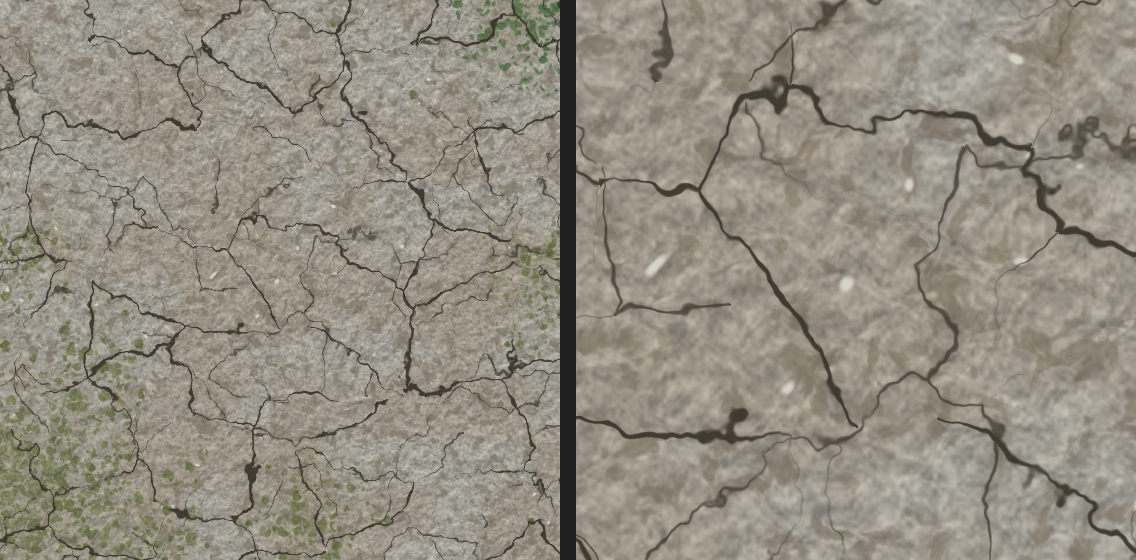
Left: the whole. Right: its middle third, enlarged.
This texture is drawn by a Shadertoy shader. Its source:

```glsl
float hash(vec2 p) {
    vec3 q = fract(p.xyx * vec3(0.1031, 0.1030, 0.0973));
    q += dot(q, q.yzx + 33.33);
    return fract((q.x + q.y) * q.z);
}

vec2 hash2(vec2 p) {
    return vec2(hash(p), hash(p + 71.7));
}

float noise(vec2 p) {
    vec2 i = floor(p), f = fract(p);
    f = f * f * (3.0 - 2.0 * f);
    return mix(mix(hash(i), hash(i + vec2(1, 0)), f.x),
               mix(hash(i + vec2(0, 1)), hash(i + vec2(1, 1)), f.x), f.y);
}

float fbm(vec2 p) {
    float sum = 0.0, amp = 0.5;
    for (int i = 0; i < 4; i++) {
        sum += amp * noise(p);
        p = mat2(1.6, 1.2, -1.2, 1.6) * p + 17.3;
        amp *= 0.5;
    }
    return sum / 0.9375;
}

vec2 noise2(vec2 p) {
    return vec2(noise(p), noise(p + 43.1)) - 0.5;
}

// Distance to the closest Voronoi border, and a random value for that border
vec2 cellBorder(vec2 p) {
    vec2 base = floor(p), nearCell = base, toNear = vec2(0);
    float best = 9.0;
    for (int y = -1; y <= 1; y++)
    for (int x = -1; x <= 1; x++) {
        vec2 cell = base + vec2(x, y);
        vec2 r = cell + hash2(cell) - p;
        if (dot(r, r) < best) { best = dot(r, r); nearCell = cell; toNear = r; }
    }
    vec2 border = vec2(9.0, 0.0);
    for (int y = -2; y <= 2; y++)
    for (int x = -2; x <= 2; x++) {
        if (x == 0 && y == 0) continue;
        vec2 cell = nearCell + vec2(x, y);
        vec2 r = cell + hash2(cell) - p;
        float d = dot(0.5 * (r + toNear), normalize(r - toNear));
        if (d < border.x) border = vec2(d, hash(cell + nearCell + 5.5));
    }
    return border;
}

// Crack darkness in x, soft shade of its lips in y
vec2 cracks(vec2 p, float scale, float halfWidth, float closed) {
    vec2 border = cellBorder(p * scale);
    float d = border.x / scale;
    float open = smoothstep(closed, closed + 0.8, border.y + 0.6 * (noise(p * 13.0) - 0.5));
    float w = halfWidth * open * (0.25 + 1.2 * noise(p * 38.0));
    float blur = max(0.0011, 0.7 / iResolution.y);
    float line = 1.0 - smoothstep(w - blur, w + blur, d);
    return vec2(line * clamp(1.3 * w / blur, 0.0, 1.0), open * exp(-d / 0.004));
}

// Round grains scattered on a jittered grid; density is the share of filled cells
float grains(vec2 p, float scale, float density, float radius) {
    vec2 q = p * scale, base = floor(q);
    float blur = max(0.12, scale / iResolution.y), cover = 0.0;
    for (int y = -1; y <= 1; y++)
    for (int x = -1; x <= 1; x++) {
        vec2 cell = base + vec2(x, y);
        float r = radius * (0.5 + 0.8 * hash(cell + 9.2));
        float d = length(q - cell - hash2(cell + 31.0));
        float present = step(hash(cell + 57.0), density);
        cover = max(cover, present * (1.0 - smoothstep(r - blur, r + blur, d)));
    }
    return cover;
}

// Moss density: patches given as centre and radius
float mossDensity(vec2 p) {
    vec3 patches[7] = vec3[7](
        vec3(0.05, 0.13, 0.15), vec3(0.04, 0.55, 0.06), vec3(0.17, 0.33, 0.07),
        vec3(0.97, 0.49, 0.08), vec3(0.95, 0.96, 0.10), vec3(0.55, 0.08, 0.08),
        vec3(0.25, 0.02, 0.08));
    float sum = 0.0;
    for (int i = 0; i < 7; i++) {
        vec2 r = (p - patches[i].xy) / patches[i].z;
        sum += exp(-dot(r, r)) * patches[i].z * 7.0;
    }
    return sum * (0.1 + 1.5 * fbm(p * 18.0));
}

void mainImage(out vec4 fragColor, in vec2 fragCoord) {
    vec2 p = fragCoord / iResolution.y;

    // Crumbly soil lit from above
    vec2 s = p + 0.012 * noise2(p * 50.0);
    float relief = fbm(s * 62.0) - fbm(s * 62.0 + vec2(-0.06, 0.22));
    float grit = noise(p * 360.0) - 0.5;
    float broad = fbm(p * 11.0 + 3.0);
    vec3 soil = mix(vec3(0.615, 0.588, 0.535), vec3(0.640, 0.628, 0.595), smoothstep(0.3, 0.7, broad));
    soil *= 1.0 + 0.72 * relief + 0.15 * grit + 0.13 * (noise(p * 190.0) - 0.5);
    float pit = smoothstep(0.56, 0.74, fbm(s * 75.0 + 8.0));
    soil = mix(soil, vec3(0.46, 0.42, 0.35), 0.55 * pit);

    // Pale and dark stones
    soil = mix(soil, vec3(0.84, 0.83, 0.78), grains(s, 60.0, 0.008, 0.19));
    soil = mix(soil, vec3(0.42, 0.42, 0.41), 0.5 * grains(s + 5.0, 75.0, 0.02, 0.26));

    // Moss tufts, greener in the upper right
    vec2 q = p + 0.008 * noise2(p * 110.0);
    float density = mossDensity(p);
    float tufts = max(grains(q, 62.0, density * 0.8, 0.46), 0.85 * grains(q + 2.0, 105.0, density * 0.7, 0.44));
    vec3 moss = mix(vec3(0.35, 0.39, 0.22), vec3(0.47, 0.49, 0.34), noise(p * 60.0));
    moss = mix(moss, vec3(0.25, 0.41, 0.25), 0.8 * smoothstep(1.6, 1.9, p.x + p.y));
    soil = mix(soil, moss * (1.0 + 0.6 * relief + 0.3 * grit), 0.85 * tufts);
    soil = mix(soil, vec3(0.48, 0.50, 0.36), 0.25 * clamp(density, 0.0, 1.0));

    // Jagged cracks: wide plates, then hairlines
    vec2 w = p + 0.055 * noise2(p * 9.0) + 0.026 * noise2(p * 30.0)
           + 0.010 * noise2(p * 90.0) + 0.003 * noise2(p * 230.0);
    vec2 wide = cracks(w, 6.6, 0.0029, -0.05);
    vec2 hair = cracks(w + 4.7, 9.5, 0.0016, 0.22);
    soil *= 1.0 - 0.14 * max(wide.y, 0.7 * hair.y);
    soil = mix(soil, vec3(0.22, 0.20, 0.16), max(0.9 * wide.x, 0.7 * hair.x));

    fragColor = vec4(clamp(soil, 0.0, 1.0), 1.0);
}
```
